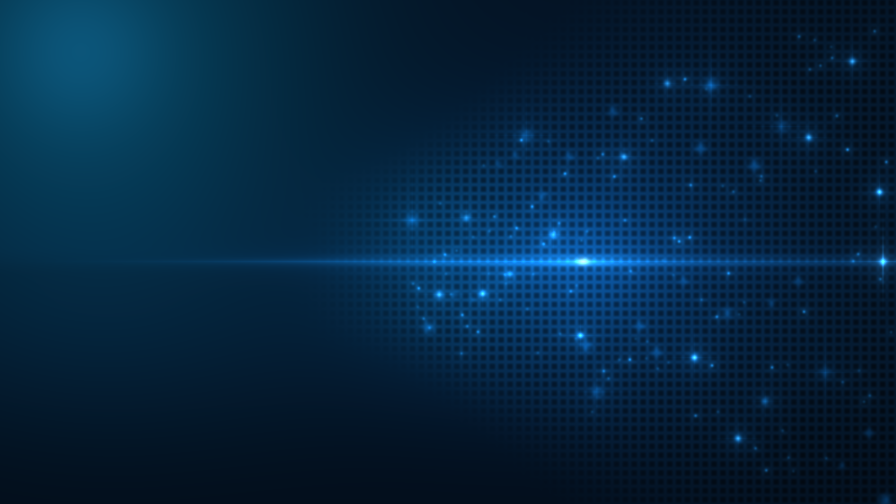
Give the GLSL for this background, as a WebGL 2 fragment shader.

```glsl
#version 300 es
precision highp float;
// A teal-to-navy backdrop with a glowing horizontal flare, a fine light grid and scattered sparks.
uniform vec2 u_resolution;
out vec4 outColor;

const vec2 FLARE = vec2(1.157, 0.481);

float hash(float n) {
    return fract(sin(n * 127.1 + 3.7) * 4375.85);
}

float gauss(vec2 d, float radius) {
    return exp(-dot(d, d) / (radius * radius));
}

// Half height of the fan that opens from the left towards the right
float fanHeight(float x) {
    return 0.45 * sqrt(max(x - 0.78, 0.0) / 0.8);
}

vec3 backdrop(vec2 p) {
    vec3 col = mix(vec3(0.010, 0.050, 0.10), vec3(0.014, 0.070, 0.135), smoothstep(0.0, 0.4, p.y));
    col *= mix(1.0, 0.82, smoothstep(1.2, 1.75, p.x));
    vec2 d = p - vec2(0.16, 0.90);
    col += vec3(0.006, 0.185, 0.225) * gauss(d, 0.47);
    col += vec3(0.025, 0.075, 0.11) * gauss(d, 0.16);
    col += vec3(0.004, 0.045, 0.075) * gauss((p - vec2(0.25, 0.36)) * vec2(0.6, 1.0), 0.32);
    // The lower side of the beam is a little darker on the left
    float below = smoothstep(0.51, 0.45, p.y) * smoothstep(1.0, 0.3, p.x);
    return col * (1.0 - 0.10 * below);
}

// Narrow bright lines around darker squares
float gridLines(vec2 p) {
    vec2 wave = 0.5 + 0.5 * cos(6.2832 * p / 0.0176);
    wave = pow(wave, vec2(1.7));
    return wave.x + wave.y - wave.x * wave.y;
}

vec3 beam(vec2 p) {
    vec2 d = p - FLARE;
    float left = pow(smoothstep(-0.25, 1.157, p.x), 2.3);
    float along = d.x < 0.0 ? left : 0.35 + 0.65 * exp(-d.x / 0.25);
    float dy = abs(d.y);
    vec3 col = vec3(0.04, 0.27, 0.46) * along * exp(-dy / 0.005);
    col += vec3(0.01, 0.10, 0.20) * along * exp(-dy / 0.022);
    col += vec3(0.16, 0.36, 0.38) * exp(-length(d * vec2(0.3, 2.0)) / 0.011);
    return col + vec3(0.60, 0.45, 0.20) * gauss(d * vec2(0.6, 1.0), 0.0070);
}

// Round core, halo and optional thin cross rays
float spark(vec2 d, float size, float rays) {
    float light = gauss(d, size) + 0.35 * exp(-length(d) / (size * 2.4));
    vec2 a = abs(d);
    float cross = exp(-a.x / 0.0018 - a.y / (size * 4.0))
                + exp(-a.y / 0.0018 - a.x / (size * 4.0));
    return light + rays * cross;
}

vec3 sparks(vec2 p) {
    vec3 col = vec3(0.0);
    for (int i = 0; i < 150; i++) {
        float n = float(i);
        float x = 0.81 + 0.96 * fract(n * 0.618 + 0.12);
        float y = FLARE.y + (2.0 * hash(n + 11.0) - 1.0) * fanHeight(x);
        vec2 d = p - vec2(x, y);
        float power = hash(n + 47.0);
        if (i < 14) {
            // Bright stars
            col += vec3(0.06, 0.42, 0.72) * (0.45 + 0.5 * power) * spark(d, 0.0068, 0.15);
            col += vec3(0.25, 0.30, 0.20) * power * gauss(d, 0.004);
        } else if (i < 20) {
            // Wide dim stars with soft crosses
            col += vec3(0.02, 0.20, 0.36) * (0.4 + 0.4 * power) * spark(d, 0.012, 0.5);
        } else if (i < 40) {
            // Blurred spots of light
            col += vec3(0.015, 0.16, 0.29) * (0.4 + 0.5 * power) * gauss(d, 0.006 + 0.006 * power);
        } else {
            // Fine dust
            col += vec3(0.07, 0.36, 0.58) * (0.2 + 0.7 * power * power) * spark(d, 0.0032, 0.0);
        }
    }
    return col;
}

void main() {
    vec2 p = gl_FragCoord.xy / u_resolution.y;
    vec2 d = p - FLARE;

    // The grid fades in within a wedge that widens to the right
    float reach = 0.18 + 0.72 * smoothstep(0.6, 1.65, p.x);
    float mask = smoothstep(0.58, 0.95, p.x) * smoothstep(reach, reach * 0.35, abs(d.y));
    float lines = gridLines(p);

    vec3 glow = vec3(0.008, 0.095, 0.18) * gauss(d * vec2(0.75, 1.0), 0.29);
    glow += vec3(0.01, 0.09, 0.17) * gauss(d * vec2(0.8, 1.0), 0.12);
    glow += vec3(0.0, 0.05, 0.07) * gauss(p - vec2(0.86, 0.49), 0.20);

    vec3 col = backdrop(p) + glow;
    col *= 1.0 + mask * (0.48 * lines - 0.27);
    col += vec3(0.005, 0.024, 0.038) * mask * lines;
    col += beam(p) + sparks(p);

    // Star where the beam nears the right side, with a long vertical ray
    vec2 e = p - vec2(1.752, FLARE.y);
    col += vec3(0.20, 0.52, 0.75) * spark(e, 0.0065, 0.2);
    col += vec3(0.08, 0.32, 0.52) * exp(-abs(e.x) / 0.0018 - abs(e.y) / 0.03);

    outColor = vec4(min(col, 1.0), 1.0);
}
```
